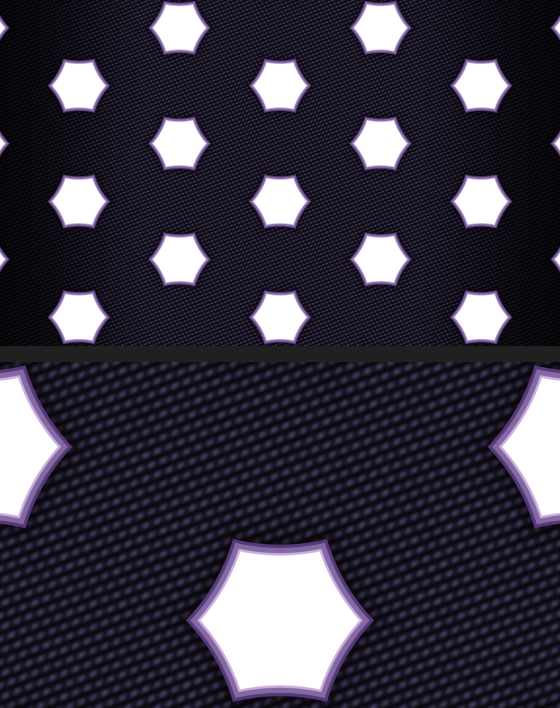
Top: the whole. Bottom: its middle third, enlarged.
A WebGL 2 fragment shader for this pattern:

```glsl
#version 300 es
precision highp float;
// Staggered white hexagons with concave sides and layered violet rims, over a
// dark slanted weave that fades towards the left and right. The hexagons come
// from two interleaved grids and a six-fold fold; lengths are canvas heights.

uniform vec2 u_resolution;
out vec4 fragColor;

const float PI = 3.14159265;

// Hexagon layout and shape
const vec2 PERIOD = vec2(0.5812, 0.3346);
const float GRID_Y = 0.4177;      // height of one row of centres
const float APOTHEM = 0.0785;     // centre to side, before bending
const float SAG = 0.0055;         // inward bend at the middle of a side
const float HALF_SIDE = 0.0453;

// Rim depths, measured inwards from the outline
const float DARK_RIM = 0.0032;
const float MID_RIM = 0.0082;
const float LIGHT_RIM = 0.0105;

// Weave and shading
const float THREAD = 0.01125;
const float SLOPE = 0.38;
const float THREAD_VARIATION = 0.16;
const float SHADOW_WIDTH = 0.007;
const float EDGE_DIM = 0.72;

const vec3 WEAVE_DARK = vec3(0.045, 0.036, 0.062);
const vec3 WEAVE_LIGHT = vec3(0.245, 0.215, 0.345);
const vec3 RIM_DARK = vec3(0.34, 0.22, 0.47);
const vec3 RIM_MID = vec3(0.51, 0.42, 0.64);
const vec3 RIM_LIGHT = vec3(0.80, 0.68, 0.88);
const vec3 FILL = vec3(1.0);

float hash(vec2 p) {
    return fract(sin(dot(p, vec2(127.1, 311.7))) * 43758.5453);
}

// Offset from the nearest point of a rectangular grid
vec2 gridOffset(vec2 p) {
    return p - PERIOD * floor(p / PERIOD + 0.5);
}

// Offset from the nearest centre of the staggered grid
vec2 staggeredOffset(vec2 p) {
    vec2 a = gridOffset(p);
    vec2 b = gridOffset(p - 0.5 * PERIOD);
    return dot(a, a) < dot(b, b) ? a : b;
}

// Approximate distance to a flat-topped hexagon with sides bent inwards
float concaveHexagon(vec2 p) {
    float angle = atan(p.y, p.x);
    float sector = PI / 3.0;
    float turn = angle - (floor(angle / sector) + 0.5) * sector;
    vec2 q = length(p) * vec2(cos(turn), sin(turn));
    float along = q.y / HALF_SIDE;
    return q.x - APOTHEM + SAG * (1.0 - along * along);
}

// Slanted rows of short dashes, each row shifted by half a dash
vec3 weave(vec2 p) {
    vec2 w = p / THREAD;
    float row = w.y - SLOPE * w.x;
    float along = w.x + 0.5 * floor(row);
    float ridge = 0.5 - 0.5 * cos(2.0 * PI * row);
    float dash = 0.5 - 0.5 * cos(2.0 * PI * along);
    float vary = hash(floor(vec2(along, row))) - 0.5;
    float light = ridge * (0.3 + 0.7 * dash) * (1.0 + THREAD_VARIATION * vary);
    return mix(WEAVE_DARK, WEAVE_LIGHT, light);
}

// Coverage of the region deeper than the given depth
float inside(float d, float depth, float pixel) {
    return 1.0 - smoothstep(-0.75 * pixel, 0.75 * pixel, d + depth);
}

void main() {
    float pixel = 1.0 / u_resolution.y;
    vec2 p = gl_FragCoord.xy * pixel;
    p -= vec2(0.5 * u_resolution.x * pixel, GRID_Y);

    // Cloth, dimmed towards the sides
    vec2 uv = gl_FragCoord.xy / u_resolution * 2.0 - 1.0;
    float fade = smoothstep(0.45, 1.0, length(uv * vec2(1.0, 0.22)));
    vec3 color = weave(p) * (1.0 - EDGE_DIM * fade);

    // Soft shadow, then the hexagon from its outline inwards
    float d = concaveHexagon(staggeredOffset(p));
    color *= 1.0 - 0.5 * exp(-max(d, 0.0) / SHADOW_WIDTH);
    color = mix(color, RIM_DARK, inside(d, 0.0, pixel));
    color = mix(color, RIM_MID, inside(d, DARK_RIM, pixel));
    color = mix(color, RIM_LIGHT, inside(d, MID_RIM, pixel));
    color = mix(color, FILL, inside(d, LIGHT_RIM, pixel));

    fragColor = vec4(color, 1.0);
}
```
